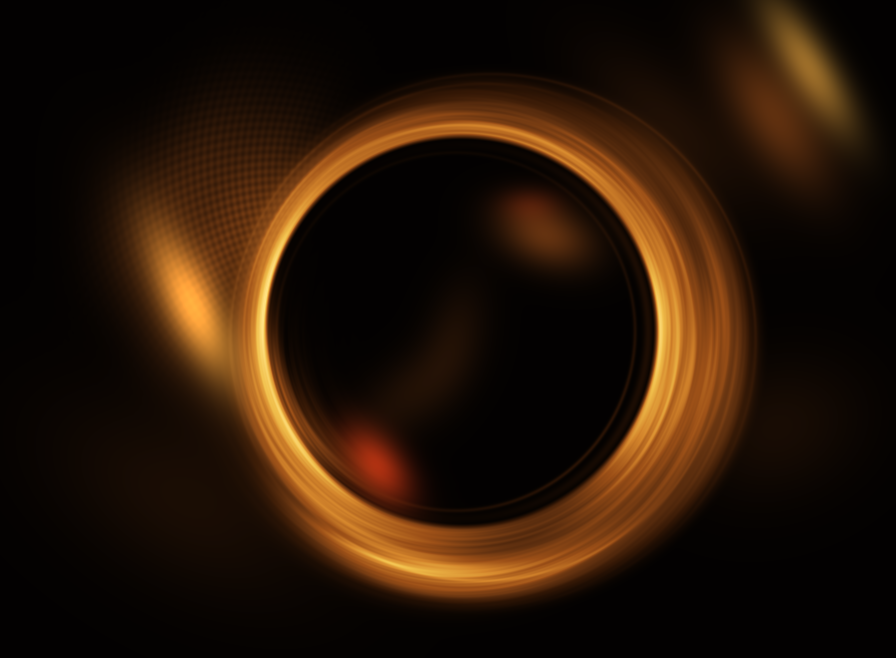
Write a Shadertoy shader that draws this background.

```glsl
// Glowing golden ring of streaked light on black, with soft drifting embers.

const float TAU = 6.2831853;
const float ASPECT = 1.36;                  // layout width in units of height
const vec2  RING_CENTER = vec2(0.700, 0.496);
const float RING_RADIUS = 0.295;            // sharp inner edge
const vec2  VEIL_CENTER = vec2(0.747, 0.483);
const float VEIL_RADIUS = 0.412;            // soft outer edge
const float CORE_WIDTH = 0.045;
const float STREAK_AMOUNT = 0.38;
const int   ARC_COUNT = 7;

const vec3 HEAT[7] = vec3[7](
    vec3(0.012, 0.005, 0.002), vec3(0.20, 0.09, 0.02), vec3(0.38, 0.19, 0.06),
    vec3(0.61, 0.31, 0.09), vec3(0.83, 0.52, 0.17), vec3(0.94, 0.74, 0.29),
    vec3(1.0, 0.88, 0.50));
const vec3 GOLD  = vec3(0.70, 0.50, 0.19);
const vec3 AMBER = vec3(0.38, 0.19, 0.06);
const vec3 EMBER = vec3(0.66, 0.17, 0.06);

vec3 heatColor(float heat) {
    float s = clamp(heat, 0.0, 1.0) * 6.0;
    int i = min(int(s), 5);
    return mix(HEAT[i], HEAT[i + 1], s - float(i));
}

vec2 gradientAt(vec2 cell, float period) {
    cell.y = mod(cell.y, period);
    float h = fract(sin(dot(cell, vec2(127.1, 311.7))) * 43758.5);
    return vec2(cos(h * TAU), sin(h * TAU));
}

// Gradient noise that repeats along y
float noise(vec2 p, float period) {
    vec2 i = floor(p), f = p - i;
    vec2 u = f * f * f * (f * (f * 6.0 - 15.0) + 10.0);
    vec2 x = vec2(1, 0), y = vec2(0, 1);
    float a = dot(gradientAt(i, period), f);
    float b = dot(gradientAt(i + x, period), f - x);
    float c = dot(gradientAt(i + y, period), f - y);
    float d = dot(gradientAt(i + 1.0, period), f - 1.0);
    return mix(mix(a, b, u.x), mix(c, d, u.x), u.y);
}

// Smooth angular weight around a direction in degrees
float lobe(float angle, float degreesAt, float focus) {
    return exp(focus * (cos(angle - radians(degreesAt)) - 1.0));
}

// Soft elliptical spot whose first axis is tilted by some degrees
float glow(vec2 p, vec2 center, float tilt, vec2 radii) {
    float t = radians(tilt);
    vec2 d = p - center;
    d = vec2(dot(d, vec2(cos(t), sin(t))), dot(d, vec2(-sin(t), cos(t)))) / radii;
    return exp(-dot(d, d));
}

float bell(float x, float width) { return exp(-x * x / (width * width)); }

vec3 screenBlend(vec3 a, vec3 b) { return 1.0 - (1.0 - a) * (1.0 - min(b, 1.0)); }

void mainImage(out vec4 fragColor, in vec2 fragCoord) {
    vec2 p = fragCoord / iResolution.xy * vec2(ASPECT, 1.0);
    vec2 d = p - RING_CENTER;
    float r = length(d), angle = atan(d.y, d.x), turn = angle / TAU;
    float x = r - RING_RADIUS;
    float veilDepth = VEIL_RADIUS - length(p - VEIL_CENTER);
    float outside = smoothstep(-0.004, 0.008, x);

    // Streaks drawn out along the ring
    float streak = noise(vec2(r * 42.0, turn * 7.0), 7.0)
                 + 0.6 * noise(vec2(r * 110.0 + 9.0, turn * 9.0), 9.0)
                 + 0.3 * noise(vec2(r * 230.0, turn * 13.0), 13.0);

    // Bright core, wide veil and the heavy lower band
    float core = 0.42 + 0.14 * lobe(angle, 165.0, 4.0) + 0.10 * lobe(angle, -150.0, 6.0)
               - 0.38 * lobe(angle, -80.0, 2.5);
    float veil = 0.18 + 0.27 * lobe(angle, -5.0, 4.0) + 0.24 * lobe(angle, -135.0, 2.0);
    float heat = core * bell(x, CORE_WIDTH) + veil * smoothstep(-0.01, 0.065, veilDepth);
    heat += 0.46 * bell(r - 0.375, 0.034) * lobe(angle, -95.0, 5.0);
    heat *= outside * (1.0 + STREAK_AMOUNT * streak);

    // Crescent just inside the lower left edge
    heat += (1.0 - outside) * 0.62 * exp(min(x, 0.0) / 0.024)
          * lobe(angle, -150.0, 9.0) * (1.0 + 1.2 * streak);

    // Fine arcs spread between the inner and outer circles
    for (int i = 0; i < ARC_COUNT; i++) {
        float k = (float(i) + 0.5) / float(ARC_COUNT);
        float gap = length(p - mix(RING_CENTER, VEIL_CENTER, k))
                  - mix(RING_RADIUS, VEIL_RADIUS, k);
        heat += 0.08 * bell(gap, 0.0028) * lobe(angle, 50.0 + 130.0 * sin(k * 17.0), 1.6) * outside;
    }
    heat += 0.10 * bell(length(d + vec2(0.008, 0.0)) - 0.272, 0.003)
          * (0.3 + lobe(angle, -40.0, 2.0));
    heat += 0.09 * bell(x + 0.011, 0.007) * lobe(angle, -5.0, 1.5);
    vec3 color = heatColor(heat);

    // Woven haze at the upper left
    float weave = 1.0 + 0.22 * sin(r * 430.0) * sin(angle * 150.0 + r * 60.0);
    float haze = 0.55 * glow(p, vec2(0.30, 0.73), 55.0, vec2(0.15, 0.08))
               + 0.75 * glow(p, vec2(0.37, 0.66), 60.0, vec2(0.15, 0.055));
    vec3 spots = AMBER * haze * weave * outside;

    // Bright drifting spots outside the ring
    spots += GOLD * glow(p, vec2(0.295, 0.530), -64.0, vec2(0.115, 0.038)) * outside;
    spots += AMBER * 0.7 * glow(p, vec2(0.28, 0.54), -64.0, vec2(0.17, 0.075)) * outside;
    spots += GOLD * 0.82 * glow(p, vec2(1.228, 0.900), -58.0, vec2(0.115, 0.036));
    spots += AMBER * 0.95 * glow(p, vec2(1.175, 0.825), -58.0, vec2(0.125, 0.055));

    // Embers within the ring
    spots += EMBER * glow(p, vec2(0.572, 0.292), -50.0, vec2(0.065, 0.038)) * (1.0 - outside);
    spots += AMBER * glow(p, vec2(0.828, 0.643), -20.0, vec2(0.072, 0.045));
    spots += EMBER * 0.25 * glow(p, vec2(0.805, 0.690), 0.0, vec2(0.045, 0.025));
    spots += AMBER * 0.25 * glow(p, vec2(0.690, 0.490), 75.0, vec2(0.09, 0.045));
    spots += AMBER * 0.28 * glow(p, vec2(0.620, 0.400), 40.0, vec2(0.09, 0.05));

    // Faint smoke in the dark corners
    spots += AMBER * 0.24 * glow(p, vec2(0.28, 0.24), -30.0, vec2(0.22, 0.12)) * outside;
    spots += AMBER * 0.22 * glow(p, vec2(1.18, 0.35), 20.0, vec2(0.13, 0.10)) * outside;
    spots += AMBER * 0.30 * glow(p, vec2(1.02, 0.80), -45.0, vec2(0.16, 0.07)) * outside;

    fragColor = vec4(screenBlend(color, spots), 1.0);
}
```
